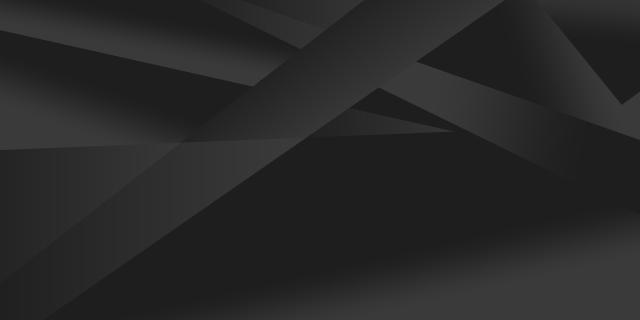
Give the GLSL for this background, as a WebGL 2 fragment shader.

```glsl
#version 300 es
precision highp float;
// Dark charcoal background of crossing translucent bands, wedges and soft glows.

uniform vec2 u_resolution;
out vec4 fragColor;

const vec3 CHARCOAL = vec3(0.118);
const vec3 GREY = vec3(0.228);

// Signed distance to the line a-b; positive below it when b lies right of a (y runs down).
float lineSide(vec2 q, vec2 a, vec2 b) {
    vec2 d = normalize(b - a);
    return dot(q - a, vec2(-d.y, d.x));
}

// Antialiased coverage of the positive side of a distance.
float cover(float dist, float pixel) {
    return clamp(dist / pixel + 0.5, 0.0, 1.0);
}

// Linear ramp from 0 to 1.
float ramp(float from, float to, float v) {
    return clamp((v - from) / (to - from), 0.0, 1.0);
}

void main() {
    float pixel = 1.0 / u_resolution.y;
    vec2 q = gl_FragCoord.xy * pixel;
    q.x *= 2.0 * u_resolution.y / u_resolution.x;
    q.y = 1.0 - q.y;

    // Edges shared by the shapes
    vec2 wedgeTip = vec2(1.419, 0.411);
    float bandLeft = lineSide(q, vec2(0.0, 0.885), vec2(1.138, 0.0));
    float bandRight = lineSide(q, vec2(0.135, 1.0), vec2(1.578, 0.0));
    float belowWedgeTop = cover(lineSide(q, vec2(0.0, 0.094), wedgeTip), pixel);
    float belowWedge = cover(lineSide(q, vec2(0.0, 0.469), wedgeTip), pixel);
    float belowBeamTop = cover(lineSide(q, vec2(0.75, 0.0), vec2(2.0, 0.4375)), pixel);
    float belowBeam = cover(lineSide(q, vec2(0.625, 0.0), vec2(2.0, 0.672)), pixel);
    float pastLeft = cover(bandLeft, pixel);
    float pastRight = cover(bandRight, pixel);

    // Left of the rising band: streak, wedge and lower triangle
    float streak = smoothstep(-0.05, 0.08, q.y - 0.2 * q.x);
    float wedgeGlow = smoothstep(0.15, 0.34, q.y - 0.35 * q.x);
    float lowerLeft = mix(0.2, 1.0, ramp(0.0, 0.62, q.x));
    float beamStart = mix(0.2, 0.7, ramp(0.63, 0.95, q.x));
    float beamCorner = mix(0.15, 0.8, ramp(0.75, 1.14, q.x));
    float left = mix(streak, wedgeGlow, belowWedgeTop);
    left = mix(left, lowerLeft, belowWedge);
    left = mix(beamStart, left, belowBeam);
    left = mix(beamCorner, left, belowBeamTop);

    // Inside the rising band
    float across = bandLeft / max(bandLeft - bandRight, 0.001);
    float bandUpper = mix(0.15, 0.88, clamp(across, 0.0, 1.0));
    float bandLower = mix(0.06, 1.0, ramp(0.0, 0.9, q.x));
    float band = mix(bandUpper, bandLower, belowWedge);

    // Right of the rising band: corner facet, falling beam, wedge tip and floor glow
    float facetGlow = smoothstep(1.53, 1.83, q.x - 0.35 * q.y);
    float notch = cover(-lineSide(q, vec2(1.693, 0.02), vec2(1.943, 0.328)), pixel)
                * cover(-lineSide(q, vec2(1.943, 0.328), vec2(2.0, 0.286)), pixel);
    float notchGlow = 0.75 * (1.0 - smoothstep(0.0, 0.15, q.y + 0.1 * (2.0 - q.x)));
    float facet = mix(facetGlow, notchGlow, notch);
    float beam = 1.0 - smoothstep(1.38, 1.95, q.x + 0.2 * q.y);
    float floorGlow = smoothstep(0.61, 0.81, q.y - 0.2265 * (2.0 - q.x));
    float tip = mix(0.08, 0.8, ramp(0.95, 1.4, q.x)) * belowWedgeTop * (1.0 - belowWedge);
    float right = max(floorGlow, tip);
    right = mix(beam, right, belowBeam);
    right = mix(facet, right, belowBeamTop);

    float light = mix(mix(left, band, pastLeft), right, pastRight);
    fragColor = vec4(mix(CHARCOAL, GREY, light), 1.0);
}
```
